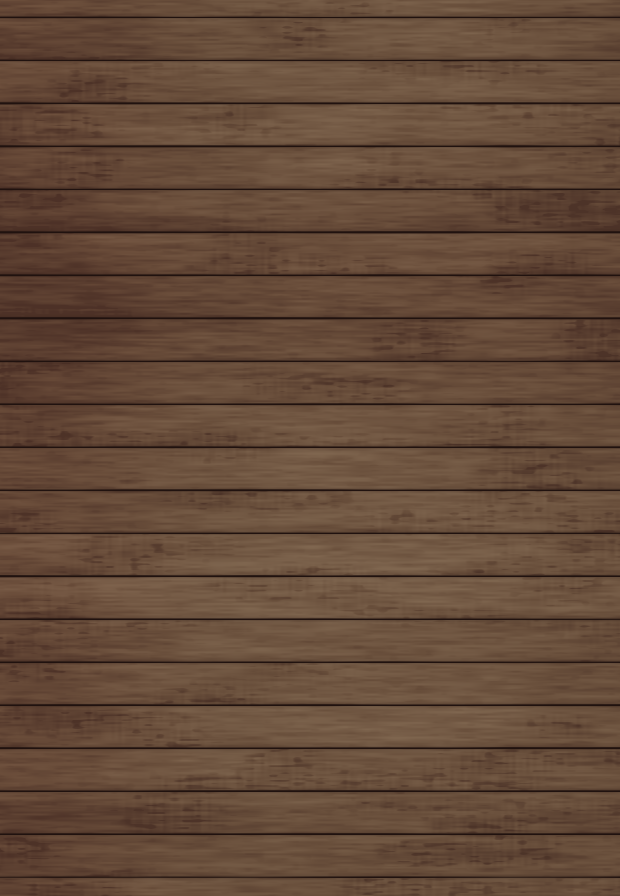
This texture is drawn by a WebGL 1 fragment shader. Its source:

```glsl
precision highp float;
// Weathered brown timber cladding: level boards parted by thin dark gaps.
// Each board offsets stretched value noise for its own grain, stains and saw
// marks; a broad light gradient and small tone shifts vary the whole wall.

uniform vec2 u_resolution;

// Layout, in units of canvas height
const float PITCH = 0.04798;       // board height: about 21 boards
const float FIRST_GAP = 0.0210;    // height of the lowest gap
const float GAP_HALF = 0.00105;    // half width of a gap
const float SHADE_REACH = 0.0016;  // soft shade beside a gap

// Strengths, in tone units
const float BOARD_VARIATION = 0.22;
const float STAIN = 0.85;
const float GRAIN = 0.75;
const float FIBRE = 0.60;
const float SAW = 0.30;
const float PORE = 0.60;

const vec3 WOOD_DARK = vec3(0.300, 0.202, 0.158);
const vec3 WOOD_MID = vec3(0.410, 0.308, 0.231);
const vec3 WOOD_LIGHT = vec3(0.500, 0.402, 0.312);
const vec3 RED_TINT = vec3(1.010, 0.960, 0.965);
const vec3 GAP_COLOUR = vec3(0.125, 0.070, 0.058);

float hash(vec2 p) {
  vec3 q = fract(p.xyx * vec3(0.1031, 0.1030, 0.0973));
  q += dot(q, q.yzx + 33.33);
  return fract((q.x + q.y) * q.z);
}

float noise(vec2 p) {
  vec2 cell = floor(p);
  vec2 f = fract(p);
  f = f * f * (3.0 - 2.0 * f);
  float low = mix(hash(cell), hash(cell + vec2(1.0, 0.0)), f.x);
  float high = mix(hash(cell + vec2(0.0, 1.0)), hash(cell + 1.0), f.x);
  return mix(low, high, f.y);
}

// Layered noise, centred on zero
float layeredNoise(vec2 p) {
  float sum = 0.0;
  float weight = 0.5;
  for (int i = 0; i < 4; i++) {
    sum += weight * (noise(p) - 0.5);
    p = p * 2.03 + 17.3;
    weight *= 0.5;
  }
  return sum;
}

float bell(float x, float centre, float width) {
  float d = (x - centre) / width;
  return exp(-d * d);
}

// Broad changes of tone over the wall
float wallLight(vec2 p, float across) {
  float tone = 0.30 * bell(p.y, 0.36, 0.10) - 0.42 * bell(p.y, 0.68, 0.10);
  tone -= 0.15 * bell(p.y, 0.05, 0.07);
  tone += 0.25 * bell(across, 0.60, 0.24);
  tone -= 0.40 * (1.0 - smoothstep(0.0, 0.30, across));
  return tone - 0.15 * smoothstep(0.82, 1.0, across);
}

// Tone of one board from its stains, fibres, pores and saw marks
float boardTone(vec2 p, float board) {
  vec2 seed = vec2(hash(vec2(board, 3.7)), hash(vec2(board, 9.1))) * 60.0;
  vec2 q = p + seed;
  float bend = 0.0016 * layeredNoise(q * vec2(5.0, 12.0));
  vec2 g = q + vec2(0.0, bend);

  float tone = BOARD_VARIATION * (hash(vec2(board, 21.3)) - 0.5);
  tone += STAIN * layeredNoise(q * vec2(6.0, 32.0));
  tone += GRAIN * layeredNoise(g * vec2(9.0, 190.0));
  tone += FIBRE * (noise(g * vec2(38.0, 430.0)) - 0.5);

  float worn = smoothstep(0.48, 0.78, noise(q * vec2(9.0, 30.0) + 41.0));
  float pore = smoothstep(0.62, 0.88, noise(g * vec2(75.0, 360.0) + 7.0));
  tone -= PORE * pore * (0.25 + 0.75 * worn);
  tone += SAW * worn * (noise(q * vec2(260.0, 45.0)) - 0.5);
  return tone - 0.22 * worn;
}

void main() {
  vec2 p = gl_FragCoord.xy / u_resolution.y;
  float across = gl_FragCoord.x / u_resolution.x;
  float pixel = 1.0 / u_resolution.y;

  // Board number and distance to the nearest gap
  float row = (p.y - FIRST_GAP) / PITCH;
  float board = floor(row);
  float inBoard = fract(row);
  float gapDistance = min(inBoard, 1.0 - inBoard) * PITCH;
  float gapId = floor(row + 0.5);

  // Wood
  float tone = 0.12 + boardTone(p, board) + wallLight(p, across);
  tone += 0.12 * smoothstep(0.80, 0.95, inBoard);
  tone -= 0.22 * (1.0 - smoothstep(0.0, 0.22, inBoard));
  vec3 wood = mix(WOOD_MID, WOOD_LIGHT, clamp(tone, 0.0, 1.0));
  wood = mix(wood, WOOD_DARK, clamp(-tone, 0.0, 1.0));
  float redness = 0.8 * (1.0 - smoothstep(0.0, 0.4, across));
  redness += 0.5 * bell(p.y, 0.68, 0.14);
  wood *= mix(vec3(1.0), RED_TINT, clamp(redness, 0.0, 1.0));

  // Gap with slightly uneven width and soft shade
  float wear = 0.75 + 0.35 * hash(vec2(gapId, 5.3));
  wear += 0.35 * (noise(vec2(p.x * 14.0, gapId * 7.0)) - 0.5);
  float gap = clamp(0.5 + (GAP_HALF * wear - gapDistance) / pixel, 0.0, 1.0);
  float shade = 0.42 * exp(-gapDistance / SHADE_REACH);
  gl_FragColor = vec4(mix(wood, GAP_COLOUR, max(gap, shade)), 1.0);
}
```
